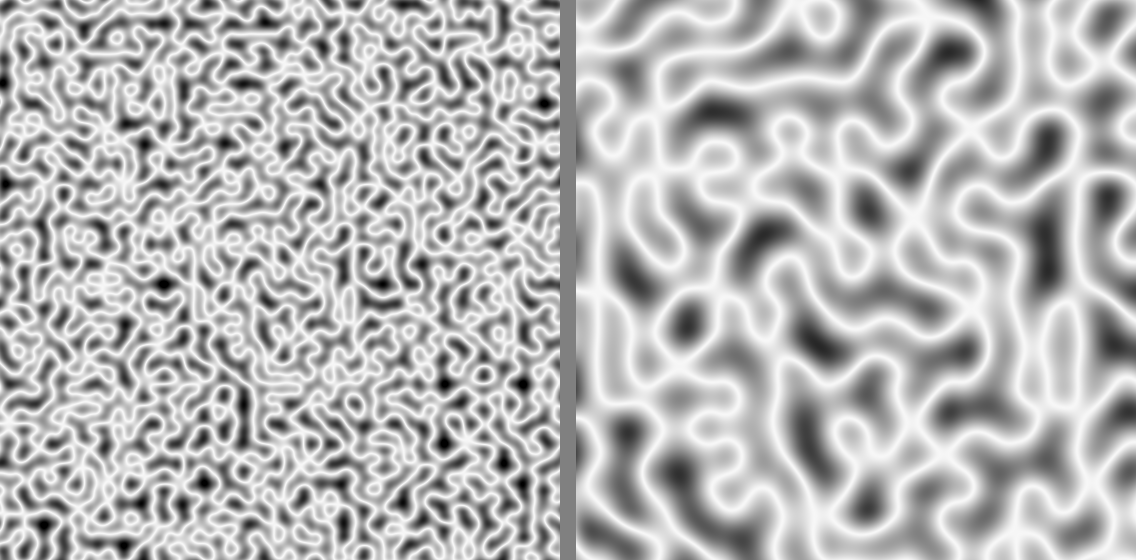
Left, the full canvas; right, a detail of the centre.
Write a WebGL 1 fragment shader that draws this texture.

```glsl
precision highp float;
// Draws a grey web of soft white ridges along the zero lines of gradient noise.

uniform vec2 u_resolution;

#define CELLS 28.0       // noise cells across the canvas
#define CONTRAST 1.65    // depth of the dark hollows
#define RIDGE_ROUND 0.02 // rounding of the ridge crest
#define SEED vec2(17.3, 41.7)
#define RIDGE_COLOUR vec3(1.0)
#define HOLLOW_COLOUR vec3(0.0)

const float TAU = 6.2831853;

float hash(vec2 p) {
  vec3 q = fract(vec3(p.xyx) * 0.1031);
  q += dot(q, q.yzx + 33.33);
  return fract((q.x + q.y) * q.z);
}

// Slope of the random unit gradient at a lattice corner
float cornerSlope(vec2 corner, vec2 offset) {
  float angle = TAU * hash(corner);
  return dot(vec2(cos(angle), sin(angle)), offset);
}

// Signed gradient noise with quintic blending
float gradientNoise(vec2 p) {
  vec2 cell = floor(p);
  vec2 f = p - cell;
  vec2 blend = f * f * f * (f * (f * 6.0 - 15.0) + 10.0);
  vec2 e = vec2(1.0, 0.0);
  float low = mix(cornerSlope(cell, f),
                  cornerSlope(cell + e.xy, f - e.xy), blend.x);
  float high = mix(cornerSlope(cell + e.yx, f - e.yx),
                   cornerSlope(cell + e.xx, f - e.xx), blend.x);
  return mix(low, high, blend.y);
}

void main() {
  vec2 uv = gl_FragCoord.xy / min(u_resolution.x, u_resolution.y);
  float height = gradientNoise(uv * CELLS + SEED);

  // Fold at zero into ridges, with a slightly rounded crest
  float depth = CONTRAST * length(vec2(height, RIDGE_ROUND));
  vec3 colour = mix(RIDGE_COLOUR, HOLLOW_COLOUR, clamp(depth, 0.0, 1.0));
  gl_FragColor = vec4(colour, 1.0);
}
```
